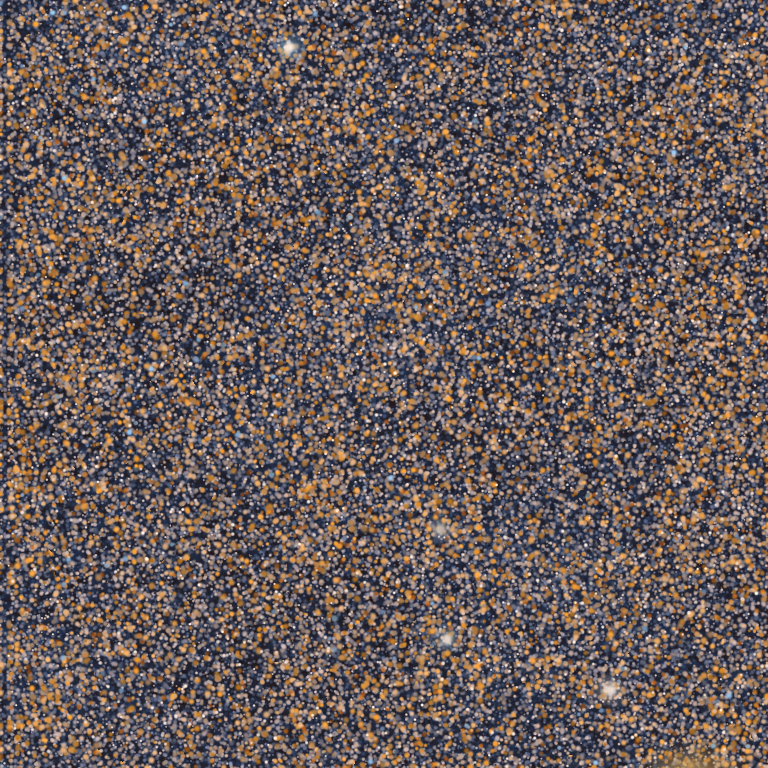
Write a Shadertoy shader that draws this texture.

```glsl
// A dense field of tiny amber, cream and slate-blue stars over dark navy space.

const vec3 SOOT   = vec3(0.13, 0.09, 0.09);
const vec3 NAVY   = vec3(0.13, 0.18, 0.29);
const vec3 SLATE  = vec3(0.38, 0.43, 0.55);
const vec3 ROSE   = vec3(0.76, 0.68, 0.68);
const vec3 TAN    = vec3(0.88, 0.69, 0.52);
const vec3 AMBER  = vec3(0.95, 0.60, 0.17);
const vec3 RUST   = vec3(0.68, 0.33, 0.09);
const vec3 CREAM  = vec3(1.00, 0.93, 0.87);
const vec3 ICE    = vec3(0.62, 0.82, 0.98);

// Three random values per cell
vec3 hash3(vec2 cell, float seed) {
    vec3 q = fract(cell.xyx * vec3(0.1031, 0.1030, 0.0973) + seed * 0.137);
    q += dot(q, q.yxz + 33.33);
    return fract((q.xxy + q.yzz) * q.zyx);
}

// Broad uneven drift from layered sines, about -1 to 1
float drift(vec2 p, float phase) {
    float sum = 0.0;
    float weight = 0.5;
    for (int i = 0; i < 4; i++) {
        sum += weight * sin(p.x + 1.7 * sin(p.y * 0.8 + phase)) * cos(p.y - phase);
        p = mat2(1.2, 1.5, -1.5, 1.2) * p + phase;
        weight *= 0.6;
    }
    return sum;
}

// Scatter soft round stars, one candidate per cell, over the colour below.
// radii holds the smallest and largest radius in cell units.
vec3 addStars(vec3 below, vec2 uv, float cells, float seed, float share,
              vec2 radii, vec3 tintA, vec3 tintB, float opacity) {
    vec2 p = uv * cells;
    vec2 home = floor(p);
    for (int y = -1; y <= 1; y++) {
        for (int x = -1; x <= 1; x++) {
            vec2 cell = home + vec2(x, y);
            vec3 place = hash3(cell, seed);
            vec3 look = hash3(cell + 71.0, seed + 3.7);
            float radius = mix(radii.x, radii.y, look.x);
            float dist = length(p - cell - place.xy);
            float disc = 1.0 - smoothstep(0.2 * radius, radius, dist);
            vec3 tint = mix(tintA, tintB, look.y) * mix(0.68, 1.12, look.z);
            below = mix(below, tint, disc * opacity * step(place.z, share));
        }
    }
    return below;
}

void mainImage(out vec4 fragColor, in vec2 fragCoord) {
    vec2 uv = fragCoord / iResolution.y;
    float warmth = drift(uv * 13.0, 1.3);
    float haze = drift(uv * 8.0 + 4.0, 2.6);

    // Dark space, mottled between soot and navy
    float mottle = drift(uv * 160.0, 0.7);
    vec3 color = mix(SOOT, NAVY, clamp(0.55 + 0.6 * mottle + 0.3 * haze, 0.0, 1.0));

    // Fine crowded grains, from dim and cold to bright and warm
    color = addStars(color, uv, 185.0, 1.0, 0.82 + 0.12 * haze, vec2(0.35, 0.85), NAVY, SLATE, 0.9);
    color = addStars(color, uv, 178.0, 2.0, 0.64 + 0.10 * haze, vec2(0.35, 0.85), SLATE, ROSE, 0.9);
    color = addStars(color, uv, 165.0, 3.0, 0.26, vec2(0.4, 0.8), SOOT, NAVY, 0.8);
    color = addStars(color, uv, 160.0, 4.0, 0.40 + 0.10 * warmth, vec2(0.4, 0.85), ROSE, TAN, 0.92);
    color = addStars(color, uv, 140.0, 5.0, 0.14 + 0.06 * warmth, vec2(0.4, 0.8), RUST, AMBER, 0.8);
    color = addStars(color, uv, 128.0, 6.0, 0.22 + 0.12 * warmth, vec2(0.45, 0.85), AMBER, TAN, 0.95);
    color = addStars(color, uv, 170.0, 7.0, 0.12, vec2(0.35, 0.65), ROSE, CREAM, 0.95);
    color = addStars(color, uv, 90.0, 8.0, 0.02, vec2(0.3, 0.55), SLATE, ICE, 0.9);

    // Rare bright stars: a wide faint halo, then a small core
    color = addStars(color, uv, 9.0, 9.0, 0.07, vec2(0.15, 0.25), ICE, CREAM, 0.35);
    color = addStars(color, uv, 9.0, 9.0, 0.07, vec2(0.06, 0.10), CREAM, CREAM, 0.9);

    // Amber glow at the lower right edge
    float glow = 1.0 - smoothstep(0.0, 0.07, length((uv - vec2(0.9, -0.015)) * vec2(0.8, 1.2)));
    color = mix(color, vec3(0.80, 0.63, 0.36), 0.75 * glow);

    fragColor = vec4(clamp(color, 0.0, 1.0), 1.0);
}
```
